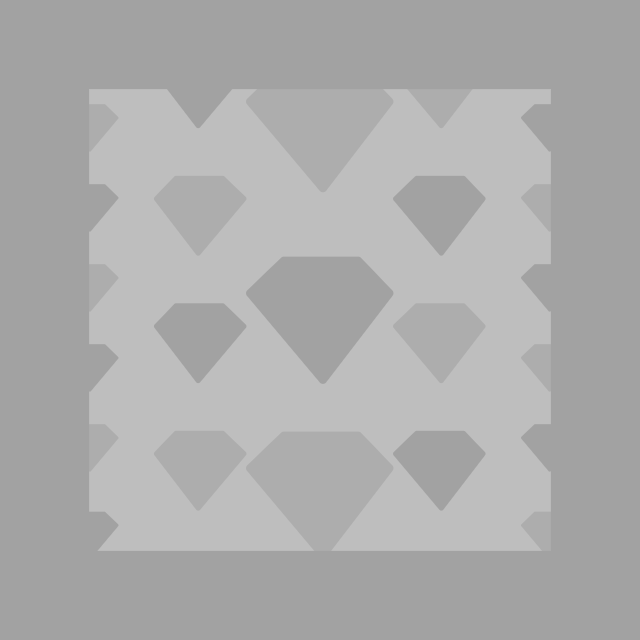
Reproduce this pattern procedurally as a Shadertoy shader.

```glsl
// Grey square panel with columns of rounded cut gems in alternating tones, inside a plain border
#define BORDER_TONE 0.635
#define SOFT_TONE 0.677
#define PANEL_TONE 0.745
#define PANEL_HALF 0.3607
#define CENTRE_X 0.4996
#define ROUNDING 0.033
#define LEAN 0.025
#define ROWS 6

// Signed distance to a gem of unit height; y runs down from its flat top
float gemDistance(vec2 p, float lean) {
    vec2 corners[5] = vec2[5](
        vec2(0.4 * lean - 0.291, ROUNDING), vec2(0.4 * lean + 0.291, ROUNDING),
        vec2(0.545, 0.287), vec2(lean, 0.965), vec2(-0.545, 0.287));
    float nearest = 1e5;
    float side = -1.0;
    for (int i = 0; i < 5; i++) {
        vec2 edge = corners[(i + 1) % 5] - corners[i];
        vec2 w = p - corners[i];
        vec2 gap = w - edge * clamp(dot(w, edge) / dot(edge, edge), 0.0, 1.0);
        nearest = min(nearest, dot(gap, gap));
        if (edge.x * w.y - edge.y * w.x < 0.0) side = 1.0;
    }
    return side * sqrt(nearest) - ROUNDING;
}

// Smooth coverage of a shape, one pixel wide at its edge
float coverage(float dist) {
    return clamp(0.5 - dist * min(iResolution.x, iResolution.y), 0.0, 1.0);
}

// Uneven gaps: the first large gem sits higher, the last outer one lower
float rowShift(int ring, int row) {
    if (ring == 0 && row == 0) return -0.026;
    if (ring == 2 && row == 5) return 0.0117;
    return 0.0;
}

void mainImage(out vec4 fragColor, in vec2 fragCoord) {
    vec2 uv = fract(fragCoord / iResolution.xy);
    vec2 p = vec2(uv.x, 1.0 - uv.y);

    // Per ring from the centre out: side offset, gem height, first top, row pitch
    vec4 rings[3] = vec4[3](
        vec4(0.0, 0.1992, 0.1276, 0.2734),
        vec4(0.1868, 0.125, 0.0755, 0.1992),
        vec4(0.3574, 0.0742, 0.1628, 0.125));

    // Gem columns, mirrored about the centre
    float tone = PANEL_TONE;
    for (int column = -2; column <= 2; column++) {
        int ring = abs(column);
        vec4 spacing = rings[ring];
        float direction = column < 0 ? -1.0 : 1.0;
        int phase = (column + 2) % 3 == 1 ? 1 : 0;
        for (int row = 0; row < ROWS; row++) {
            float top = spacing.z + spacing.w * float(row) + rowShift(ring, row);
            vec2 local = (p - vec2(CENTRE_X + direction * spacing.x, top)) / spacing.y;
            float dist = gemDistance(local, direction * LEAN) * spacing.y;
            float gemTone = (row + phase) % 2 == 1 ? BORDER_TONE : SOFT_TONE;
            tone = mix(tone, gemTone, coverage(dist));
        }
    }

    // Square panel clips the gems
    vec2 fromCentre = abs(p - 0.5) - PANEL_HALF;
    tone = mix(BORDER_TONE, tone, coverage(max(fromCentre.x, fromCentre.y)));
    fragColor = vec4(vec3(tone), 1.0);
}
```
